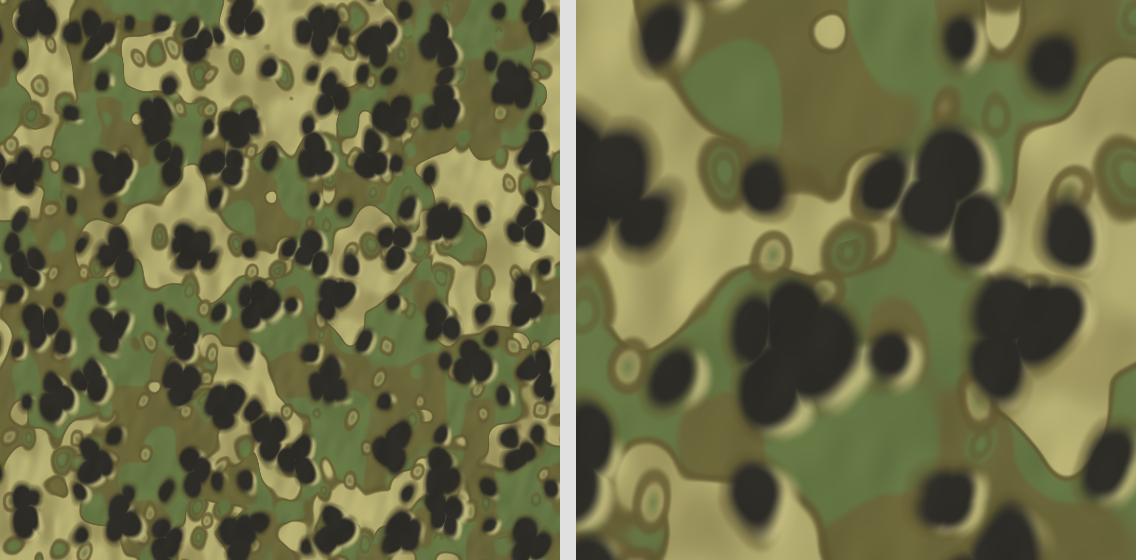
Left: the whole. Right: its middle third, enlarged.
Reproduce this pattern procedurally as a three.js fragment shader.

```glsl
varying vec2 vUv;

const vec3 SAND = vec3(0.71, 0.685, 0.445);
const vec3 DULL_SAND = vec3(0.61, 0.58, 0.365);
const vec3 CREAM = vec3(0.77, 0.74, 0.50);
const vec3 OLIVE = vec3(0.415, 0.40, 0.225);
const vec3 GREEN = vec3(0.395, 0.465, 0.265);
const vec3 BROWN = vec3(0.37, 0.33, 0.18);
const vec3 CHARCOAL = vec3(0.175, 0.17, 0.15);
const float SOFTNESS = 0.0042;

vec2 hash2(vec2 p) {
  vec3 q = fract(p.xyx * vec3(0.1031, 0.1030, 0.0973));
  q += dot(q, q.yzx + 33.33);
  return fract((q.xx + q.yz) * q.zy);
}

float noise(vec2 p) {
  vec2 cell = floor(p);
  vec2 f = fract(p);
  f = f * f * (3.0 - 2.0 * f);
  float low = mix(hash2(cell).x, hash2(cell + vec2(1.0, 0.0)).x, f.x);
  float high = mix(hash2(cell + vec2(0.0, 1.0)).x, hash2(cell + 1.0).x, f.x);
  return mix(low, high, f.y);
}

vec2 rotate(vec2 p, float angle) {
  float c = cos(angle);
  float s = sin(angle);
  return vec2(c * p.x - s * p.y, s * p.x + c * p.y);
}

// Distance to scattered groups of upright ovals; spread 0 gives single ovals.
float ovals(vec2 p, float cells, float radius, float spread, float presence, float seed) {
  vec2 q = p * cells;
  vec2 home = floor(q);
  float nearest = 1.0;
  for (int j = -1; j <= 1; j++) {
    for (int i = -1; i <= 1; i++) {
      vec2 cell = home + vec2(float(i), float(j));
      vec2 place = hash2(cell + seed);
      vec2 trait = hash2(cell + seed + 41.7);
      if (trait.x > presence) continue;
      vec2 center = cell + 0.2 + 0.6 * place;
      for (int k = 0; k < 3; k++) {
        float lobe = float(k);
        vec2 vary = hash2(cell + seed + 13.1 * (lobe + 1.0));
        float angle = lobe * 2.1 + 6.28 * place.x + vary.x;
        vec2 offset = spread * vec2(0.75 * cos(angle), sin(angle));
        vec2 v = rotate(q - center - offset, (vary.y - 0.35) * 0.9);
        v.y *= 0.72;
        float size = radius * (0.75 + 0.5 * mix(trait.y, vary.x, 0.5));
        nearest = min(nearest, length(v) - size);
      }
    }
  }
  return nearest / cells;
}

float inside(float d) {
  return 1.0 - smoothstep(-SOFTNESS, SOFTNESS, d);
}

float band(float d, float width) {
  return 1.0 - smoothstep(width * 0.3, width * 1.5, abs(d));
}

float darkShapes(vec2 p) {
  float clusters = ovals(p, 8.0, 0.145, 0.17, 0.88, 3.0);
  float specks = ovals(p, 12.0, 0.145, 0.0, 0.62, 71.0);
  return min(clusters, specks);
}

void main() {
  vec2 uv = vUv + 8.0;
  vec2 wobble = vec2(noise(uv * 27.0), noise(uv * 27.0 + 50.0)) - 0.5;
  vec2 p = uv + 0.013 * wobble;
  float grain = noise(rotate(uv, 0.3) * vec2(70.0, 32.0));

  // Sandy ground with dull streaks
  vec3 color = mix(DULL_SAND, SAND, smoothstep(0.1, 0.6, noise(p * vec2(34.0, 20.0) + 9.0)));

  // Ragged olive cover with brown rims
  float cover = 0.62 * noise(p * vec2(11.0, 9.0)) + 0.38 * noise(p * vec2(29.0, 23.0) + 7.0);
  float coverEdge = (0.46 - cover) * 0.22;
  float leaves = ovals(p, 13.0, 0.21, 0.0, 0.65, 23.0);
  float ground = min(coverEdge, leaves);
  color = mix(color, OLIVE, inside(ground));
  color = mix(color, BROWN, 0.6 * band(ground + 0.003, 0.004));

  // Green patches and leaf cores within the cover
  float patches = (0.50 - noise(p * vec2(21.0, 15.0) + 31.0)) * 0.09;
  color = mix(color, GREEN, inside(max(patches, coverEdge + 0.006)));
  color = mix(color, GREEN, inside(leaves + 0.006));
  color = mix(color, BROWN, 0.5 * band(leaves + 0.010, 0.0025) * step(0.5, noise(p * 12.0 + 4.0)));

  // Pale spots with fine brown rings
  float spots = ovals(p, 17.0, 0.16, 0.0, 0.30, 97.0);
  color = mix(color, DULL_SAND, 0.85 * inside(spots));
  color = mix(color, BROWN, 0.75 * band(spots, 0.003));
  color = mix(color, GREEN, 0.8 * inside(spots + 0.0075));

  // Pale crescents beside the dark shapes
  float dark = darkShapes(p);
  float shifted = darkShapes(p + vec2(-0.0085, 0.004));
  float glint = inside(shifted) * smoothstep(0.47, 0.62, noise(p * 16.0 + 63.0));
  color = mix(color, CREAM, 0.85 * glint);

  // Charcoal shapes with a soft brown border
  color = mix(color, BROWN, 0.45 * band(dark - 0.002, 0.004) * (1.0 - glint));
  color = mix(color, CHARCOAL, inside(dark));

  color *= 0.95 + 0.10 * grain;
  gl_FragColor = vec4(color, 1.0);
}
```
